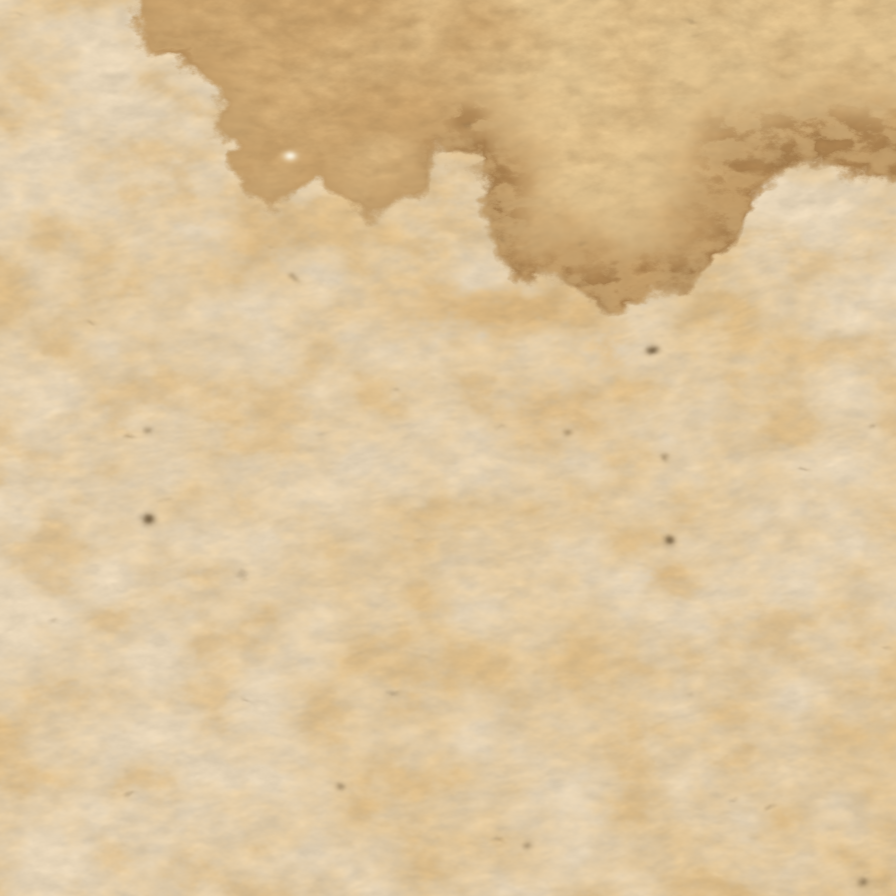
Give the GLSL for this texture, as a Shadertoy shader.

```glsl
const vec3 PAPER_PALE = vec3(0.892, 0.815, 0.690);
const vec3 PAPER_WARM = vec3(0.868, 0.762, 0.590);
const vec3 OCHRE = vec3(0.835, 0.690, 0.475);
const vec3 STAIN_LIGHT = vec3(0.862, 0.742, 0.545);
const vec3 STAIN_BODY = vec3(0.800, 0.655, 0.450);
const vec3 STAIN_RIM = vec3(0.610, 0.455, 0.275);
const vec3 SPECK = vec3(0.42, 0.34, 0.23);
const float EDGE_WOBBLE = 0.045;
const float EDGE_SOFT = 0.008;
const float GRAIN = 0.13;
const float FIBRE = 0.055;

const int CORNERS = 22;
const vec2 OUTLINE[CORNERS] = vec2[](
    vec2(.145, 1.), vec2(.17, .945), vec2(.235, .905), vec2(.262, .81),
    vec2(.305, .765), vec2(.35, .805), vec2(.41, .758), vec2(.47, .79),
    vec2(.492, .83), vec2(.527, .82), vec2(.547, .733), vec2(.573, .694),
    vec2(.64, .68), vec2(.7, .66), vec2(.78, .694), vec2(.82, .746),
    vec2(.84, .795), vec2(.89, .812), vec2(.94, .802), vec2(1.2, .81),
    vec2(1.2, 1.3), vec2(.14, 1.3));

// Position and strength of the larger flecks
const int FLECKS = 10;
const vec3 FLECK[FLECKS] = vec3[](
    vec3(.727, .607, .8), vec3(.745, .4, .75), vec3(.167, .419, .85),
    vec3(.165, .52, .35), vec3(.743, .49, .4), vec3(.378, .122, .4),
    vec3(.589, .056, .35), vec3(.964, .014, .5), vec3(.33, .69, .3),
    vec3(.635, .516, .35));

float hash(vec2 cell) {
    uvec2 q = uvec2(ivec2(cell) + 32768);
    uint h = q.x * 1597334677u ^ q.y * 3812015801u;
    h = (h ^ (h >> 16)) * 2246822519u;
    h = (h ^ (h >> 13)) * 3266489917u;
    return float((h ^ (h >> 16)) >> 8) / 16777216.0;
}

float noise(vec2 p) {
    vec2 i = floor(p), f = fract(p);
    f = f * f * (3.0 - 2.0 * f);
    return mix(mix(hash(i), hash(i + vec2(1, 0)), f.x),
               mix(hash(i + vec2(0, 1)), hash(i + vec2(1, 1)), f.x), f.y);
}

float fbm(vec2 p) {
    float sum = 0.0, amp = 0.516;
    for (int i = 0; i < 5; i++) {
        sum += amp * noise(p);
        p = mat2(1.6, 1.2, -1.2, 1.6) * p + 17.3;
        amp *= 0.5;
    }
    return sum;
}

// Signed distance to the stain outline, negative inside
float stainDistance(vec2 p) {
    float nearest = 10.0, side = 1.0;
    for (int i = 0, j = CORNERS - 1; i < CORNERS; j = i++) {
        vec2 a = OUTLINE[i], e = OUTLINE[j] - a, w = p - a;
        vec2 r = w - e * clamp(dot(w, e) / dot(e, e), 0.0, 1.0);
        nearest = min(nearest, dot(r, r));
        bvec3 c = bvec3(p.y >= a.y, p.y < OUTLINE[j].y, e.x * w.y > e.y * w.x);
        if (all(c) || all(not(c))) side = -side;
    }
    return side * sqrt(nearest);
}

float blob(vec2 p, vec2 centre, vec2 size) {
    vec2 q = (p - centre) / size;
    return exp(-dot(q, q));
}

void mainImage(out vec4 fragColor, in vec2 fragCoord) {
    vec2 p = fragCoord / iResolution.xy;
    float broad = fbm(p * vec2(5.0, 6.0) + 3.0);
    float mottle = fbm(p * vec2(17.0, 23.0) + 41.0);
    float fine = fbm(p * vec2(50.0, 80.0) + 9.0);

    // Short fibres whose slant drifts across the sheet
    vec2 bent = p + vec2(0.0, 0.035 * (fbm(p * 9.0 + 23.0) - 0.5) - 0.1 * p.x);
    float fibre = noise(bent * vec2(45.0, 150.0)) * 0.5
                + noise(bent * vec2(95.0, 230.0) + 60.0) * 0.5;

    // Mottled paper
    float warmth = 0.46 + 1.3 * (broad - 0.5) + 2.4 * (mottle - 0.5) + 0.7 * (fine - 0.5);
    warmth += 0.25 * (p.x - 0.5) * (1.0 - p.y);
    warmth -= 0.45 * blob(p, vec2(.52, .77), vec2(.05, .08));
    warmth -= 0.3 * blob(p, vec2(.88, .74), vec2(.12, .07));
    vec3 col = mix(PAPER_PALE, PAPER_WARM, clamp(warmth, -0.2, 1.5));

    // Faint ochre patches below the stain
    float patches = blob(p, vec2(.55, .655), vec2(.10, .032))
                  + blob(p, vec2(.68, .61), vec2(.025, .022))
                  + 0.6 * blob(p, vec2(.62, .54), vec2(.06, .035))
                  + 0.8 * blob(p, vec2(.73, .358), vec2(.03, .012))
                  + 0.5 * blob(p, vec2(.28, .74), vec2(.07, .04))
                  + 0.3 * smoothstep(.56, .75, mottle);
    col = mix(col, OCHRE, min(patches, 1.0) * 0.75 * smoothstep(.28, .62, 0.6 * mottle + 0.4 * fine));

    // Stain with a pale upper right and a dark, broken rim
    vec2 wobble = vec2(fbm(p * 26.0 + 5.0), fbm(p * 26.0 + 77.0)) - 0.5;
    float d = stainDistance(p + EDGE_WOBBLE * wobble) + 0.026 * (fine - 0.5);
    float depth = max(-d, 0.0);
    float pale = smoothstep(.36, .6, p.x + 0.5 * (broad - 0.5)) * smoothstep(.03, .11, depth);
    float tone = pale + 1.1 * (mottle - 0.5) + 0.6 * (fine - 0.5);
    vec3 stain = mix(STAIN_BODY, STAIN_LIGHT, clamp(tone, -0.3, 1.1));
    float rimWidth = mix(0.018, 0.034, smoothstep(.4, .8, p.x));
    float rim = exp(-depth / rimWidth) * smoothstep(.3, .68, 0.4 * mottle + 0.6 * fine);
    rim *= mix(0.5, 1.15, smoothstep(.42, .55, p.x));
    float clots = 0.45 * blob(p, vec2(.93, .85), vec2(.12, .028))
                + 0.35 * blob(p, vec2(.81, .80), vec2(.03, .05))
                + 0.35 * blob(p, vec2(.56, .78), vec2(.03, .05))
                + 0.3 * blob(p, vec2(.7, .69), vec2(.06, .025))
                + 0.6 * blob(p, vec2(.52, .87), vec2(.022, .016))
                + 0.3 * blob(p, vec2(.2, .945), vec2(.03, .025));
    rim += clots * smoothstep(.38, .62, fine);
    stain = mix(stain, STAIN_RIM, clamp(rim, 0.0, 0.85));
    col = mix(col, stain, smoothstep(EDGE_SOFT, -EDGE_SOFT, d));

    // Fibres and grain
    col *= 1.0 + FIBRE * (fibre - 0.5) + GRAIN * (fine - 0.5);

    // Sparse, soft scattered flecks
    vec2 cell = floor(p * 24.0);
    vec2 spot = 0.3 + 0.4 * vec2(hash(cell + 101.0), hash(cell + 211.0));
    vec2 offset = (fract(p * 24.0) - spot + 3.0 * wobble * 0.2) / vec2(.13, .07);
    float fade = 0.22 * smoothstep(.93, 1.0, hash(cell));
    col = mix(col, SPECK, fade * exp(-dot(offset, offset)));

    // Larger flecks and one bright chip
    for (int i = 0; i < FLECKS; i++) {
        vec2 size = vec2(.0065, .005) * (0.7 + 0.4 * FLECK[i].z);
        col = mix(col, SPECK, FLECK[i].z * blob(p + 0.012 * wobble, FLECK[i].xy, size));
    }
    col = mix(col, vec3(0.98, 0.94, 0.85), blob(p, vec2(.324, .826), vec2(.007, .005)));
    fragColor = vec4(clamp(col, 0.0, 1.0), 1.0);
}
```
